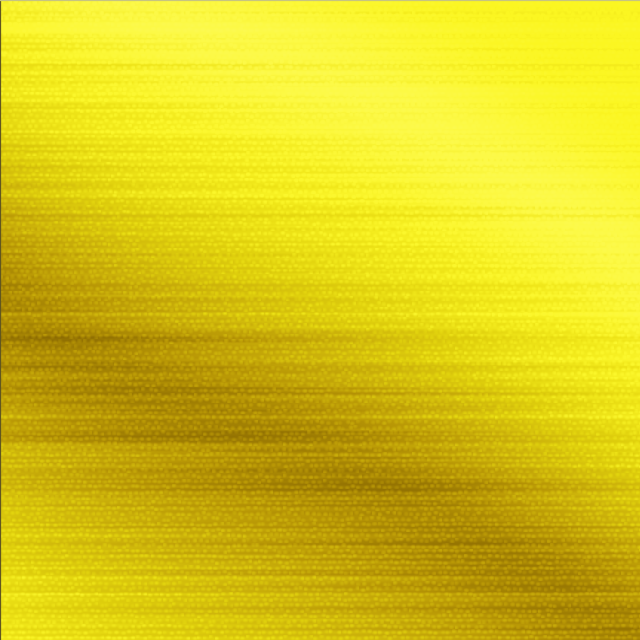
This texture is drawn by a WebGL 1 fragment shader. Its source:

```glsl
precision highp float;
// Brushed yellow metal: a dark diagonal valley between two bright sheens.
// A distance to the valley line sets the tone; layered sines add horizontal
// streaks, jittered cells add a fine staggered dot grain.
uniform vec2 u_resolution;

const vec3 UMBER  = vec3(0.60, 0.47, 0.01);
const vec3 BRONZE = vec3(0.72, 0.59, 0.02);
const vec3 OCHRE  = vec3(0.80, 0.70, 0.04);
const vec3 GOLD   = vec3(0.88, 0.82, 0.05);
const vec3 YELLOW = vec3(0.985, 0.965, 0.13);
const vec3 PALE   = vec3(0.99, 0.98, 0.34);
const vec3 LEFT_RIM = vec3(0.38, 0.34, 0.12);
const vec3 TOP_RIM  = vec3(0.78, 0.77, 0.50);

float hash(vec2 p) {
  p = fract(p * vec2(0.1031, 0.1137));
  p += dot(p, p.yx + 33.33);
  return fract((p.x + p.y) * p.x * 7.31);
}

// Horizontal streaks, about -1 to 1, fading in and out along x.
float streaks(vec2 uv, float frequency) {
  float sum = 0.0;
  for (int i = 0; i < 7; i++) {
    float k = float(i);
    float wobble = 1.3 * sin(uv.y * frequency * 0.23 + k * 2.1);
    float line = sin(uv.y * frequency + wobble + k * 1.7);
    float fade = 0.65 + 0.35 * sin(uv.x * (2.5 + k) + uv.y * frequency * 0.37 + k);
    sum += line * fade;
    frequency *= 1.47;
  }
  return sum / 3.0;
}

// Staggered cells, each holding one soft, slightly displaced dot.
float dotGrain(vec2 uv, vec2 cellSize, float jitter) {
  vec2 p = uv / cellSize;
  p.x += 0.5 * mod(floor(p.y), 2.0);
  vec2 id = floor(p);
  vec2 shift = vec2(hash(id), hash(id + 57.0)) - 0.5;
  float reach = length(fract(p) - 0.5 - jitter * shift);
  float strength = 0.7 + 0.6 * hash(id + 113.0);
  return strength * (1.0 - smoothstep(0.05, 0.6, reach)) - 0.4;
}

// Signed height above the diagonal valley line.
float valleyHeight(vec2 uv) {
  float bend = 0.02 * sin(uv.x * 6.3 + 0.6);
  return uv.y - (0.53 - 0.52 * uv.x) + bend;
}

// Low in the valley, easing into the bright sheen on either side.
float valleyTone(float height, float upperWidth, float lowerWidth) {
  float q = height > 0.0 ? height / upperWidth : height / lowerWidth;
  float rounded = q * q + 0.022;
  return 1.03 * sqrt(rounded / sqrt(1.0 + rounded * rounded));
}

vec3 metalColor(float tone, float glow) {
  float t = clamp(tone, -0.3, 1.0) * 4.0;
  vec3 color = mix(UMBER, BRONZE, clamp(t, -0.9, 1.0));
  color = mix(color, OCHRE, clamp(t - 1.0, 0.0, 1.0));
  color = mix(color, GOLD, clamp(t - 2.0, 0.0, 1.0));
  color = mix(color, YELLOW, clamp(t - 3.0, 0.0, 1.0));
  return mix(color, PALE, clamp(glow, 0.0, 1.0));
}

void main() {
  vec2 uv = gl_FragCoord.xy / u_resolution;

  // Broad light and shade
  float height = valleyHeight(uv);
  float tone = valleyTone(height, 0.335, 0.46);
  float shade = 1.0 - smoothstep(0.4, 1.05, tone);

  // Streaks and grain, strongest in the shade
  float brush = streaks(uv, 75.0);
  float grain = dotGrain(uv, vec2(0.0096, 0.0084), 0.55);
  tone += brush * mix(0.06, 0.14, shade);
  tone += grain * mix(0.06, 0.17, shade);

  // Pale sheen along a ridge parallel to the valley
  float ridge = (height - 0.6) / 0.13;
  float glow = 0.7 * exp(-ridge * ridge) + 0.1 * brush + 0.1 * grain;
  glow *= smoothstep(0.8, 1.0, tone);
  vec3 color = metalColor(tone, glow);

  // Thin rims at the left and top
  color = mix(LEFT_RIM, color, smoothstep(0.0008, 0.0028, uv.x));
  color = mix(TOP_RIM, color, smoothstep(0.0008, 0.0028, 1.0 - uv.y));
  gl_FragColor = vec4(color, 1.0);
}
```
